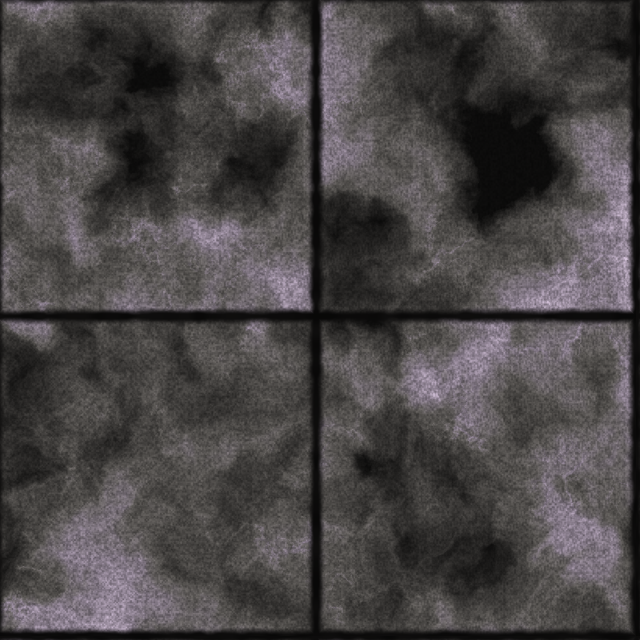
A WebGL 1 fragment shader for this texture:

```glsl
precision highp float;
uniform vec2 u_resolution;

float hash(vec2 p) {
  return fract(sin(dot(p, vec2(127.1, 311.7))) * 43758.5453);
}

float noise(vec2 p) {
  vec2 i = floor(p), f = fract(p);
  f = f * f * f * (f * (f * 6.0 - 15.0) + 10.0);
  return mix(mix(hash(i), hash(i + vec2(1.0, 0.0)), f.x),
             mix(hash(i + vec2(0.0, 1.0)), hash(i + 1.0), f.x), f.y);
}

// Rotated octaves, normalised to 0..1
float fbm(vec2 p) {
  float sum = 0.0, amp = 0.5;
  for (int i = 0; i < 7; i++) {
    sum += amp * noise(p);
    p = mat2(1.6, 1.2, -1.2, 1.6) * p + 7.3;
    amp *= 0.53;
  }
  return sum / 1.05;
}

// Thin bright line along the middle level of a noise field
float vein(vec2 p) {
  return 1.0 - smoothstep(0.0, 0.035, abs(fbm(p) - 0.5));
}

void main() {
  vec2 uv = gl_FragCoord.xy / u_resolution;

  // Two by two slabs, with joints slightly off the canvas edge
  vec2 grid = mod(uv * 2.0 + vec2(0.012, -0.012), 2.0);
  vec2 slab = floor(grid), local = fract(grid);
  vec2 seed = vec2(hash(slab + 3.1), hash(slab + 8.7)) * 40.0;
  vec2 q = local + seed;

  vec2 border = min(local, 1.0 - local);
  float edge = min(border.x, border.y) + 0.008 * (noise(grid * 30.0) - 0.5);

  // Smoky clouds, darker toward the middle of each slab
  vec2 warp = vec2(fbm(q * 4.0 + 11.0), fbm(q * 4.0 + 29.0)) - 0.5;
  float cloud = fbm(q * 3.2 + warp * 0.9);
  float shade = 0.262 + 0.95 * (cloud - 0.5);
  shade += 0.05 * (1.0 - smoothstep(0.0, 0.3, edge)) - 0.01;
  shade += 0.04 * (hash(slab + 5.3) - 0.5);

  // Broken pale veins
  float patches = smoothstep(0.42, 0.68, noise(q * 6.0 + 17.0));
  float veins = vein(q * 5.0 + 3.0) + 0.6 * vein(q * 9.0 + 23.0);
  shade += 0.09 * veins * patches * smoothstep(0.12, 0.35, shade);

  // Worn rim
  shade += 0.09 * exp(-edge * 28.0) * (0.4 + noise(q * 12.0));
  shade = max(shade, 0.045);

  // Warm grey stone with lilac highlights
  vec3 warmGrey = vec3(1.03, 0.995, 0.96);
  vec3 lilac = vec3(1.06, 0.97, 1.09);
  vec3 color = shade * mix(warmGrey, lilac, smoothstep(0.3, 0.52, shade));

  // Fine grain
  float grain = noise(uv * 250.0) + noise(uv.yx * 410.0 + 31.0) - 1.0;
  color *= 1.0 + 0.3 * grain;

  // Soft dark joints
  vec3 joint = vec3(0.045, 0.042, 0.041) * (0.7 + 0.6 * noise(grid * 22.0));
  color = mix(joint, color, smoothstep(0.004, 0.03, edge));

  gl_FragColor = vec4(clamp(color, 0.0, 1.0), 1.0);
}
```
